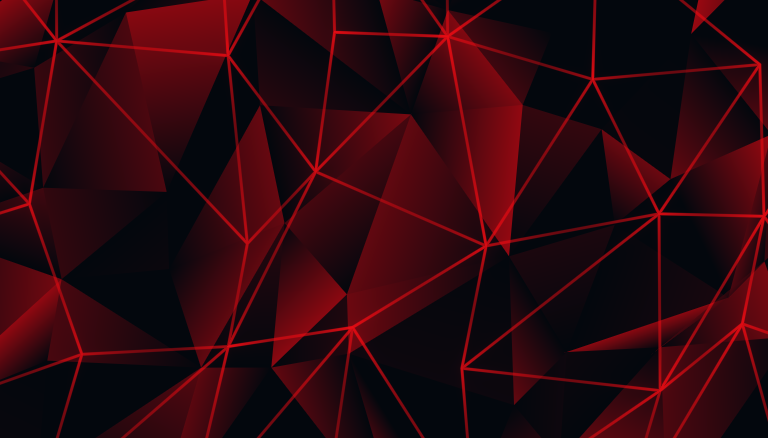
Give the GLSL for this background, as a Shadertoy shader.

```glsl
// Dark red shaded facets under an irregular mesh of glowing straight lines.
#define FACET_CELL vec2(0.245, 0.265)
#define MESH_CELL vec2(0.315, 0.345)
#define FACET_JITTER 0.76
#define MESH_JITTER 0.6
#define FACET_PEAK 0.60
#define DARK_SHARE 0.22
#define LINE_HALF_WIDTH 0.0033
#define GLOW_STRENGTH 0.07
#define BASE_COLOR vec3(0.010, 0.026, 0.052)
#define FACET_TINT vec3(1.0, 0.01, 0.025)
#define LINE_COLOR vec3(0.95, 0.045, 0.075)

float hash(vec2 p) {
    return fract(sin(dot(p, vec2(127.1, 311.7))) * 43758.5453);
}

float cross2(vec2 a, vec2 b) {
    return a.x * b.y - a.y * b.x;
}

// Jittered lattice point, in canvas heights
vec2 node(vec2 id, vec2 cell, float jitter, float seed) {
    vec2 r = vec2(hash(id + seed), hash(id + seed + 17.3));
    return (id + 0.5 + jitter * (r - 0.5)) * cell;
}

// Adds one triangle: x = weighted brightness, y = coverage
vec2 facet(vec2 p, vec2 a, vec2 b, vec2 c, vec2 key, float px) {
    float area = cross2(b - a, c - a);
    area = abs(area) < 1e-5 ? 1e-5 : area;
    vec3 bary = vec3(cross2(c - b, p - b), cross2(a - c, p - c), cross2(b - a, p - a)) / area;
    vec3 inside = bary * abs(area) / vec3(length(c - b), length(a - c), length(b - a));
    float cover = clamp(0.5 + min(inside.x, min(inside.y, inside.z)) / px, 0.0, 1.0);

    // Linear ramp between a random corner and the opposite side
    float pick = hash(key + 3.7);
    float ramp = pick < 0.33 ? bary.x : pick < 0.67 ? bary.y : bary.z;
    ramp = clamp(ramp, 0.0, 1.0);
    if (hash(key + 8.1) > 0.5) ramp = 1.0 - ramp;
    float peak = FACET_PEAK * max(0.0, hash(key + 5.9) - DARK_SHARE) / (1.0 - DARK_SHARE);
    return vec2(peak * ramp, 1.0) * cover;
}

float facets(vec2 p, float px) {
    vec2 home = floor(p / FACET_CELL);
    vec2 sum = vec2(0.0);
    for (int j = -1; j <= 0; j++)
    for (int i = -1; i <= 0; i++) {
        vec2 id = home + vec2(i, j);
        vec2 a = node(id, FACET_CELL, FACET_JITTER, 2.3);
        vec2 b = node(id + vec2(1, 0), FACET_CELL, FACET_JITTER, 2.3);
        vec2 c = node(id + vec2(1, 1), FACET_CELL, FACET_JITTER, 2.3);
        vec2 d = node(id + vec2(0, 1), FACET_CELL, FACET_JITTER, 2.3);
        bool rising = hash(id + 31.7) < 0.65;
        sum += rising ? facet(p, a, b, c, id + 0.31, px) : facet(p, a, b, d, id + 0.31, px);
        sum += rising ? facet(p, a, c, d, id + 50.77, px) : facet(p, b, c, d, id + 50.77, px);
    }
    return sum.x / max(sum.y, 0.001);
}

// One line: x = ink, y = glow; brighter towards both ends
vec2 strand(vec2 p, vec2 a, vec2 b, float key, float px) {
    vec2 ab = b - a;
    float t = clamp(dot(p - a, ab) / dot(ab, ab), 0.0, 1.0);
    float dist = length(p - a - ab * t);
    float ends = pow(abs(2.0 * t - 1.0), 1.6);
    float strength = mix(0.55, 0.95, key) * mix(0.62, 1.0, ends);
    float core = 1.0 - smoothstep(-0.75 * px, 0.75 * px, dist - LINE_HALF_WIDTH);
    return strength * vec2(core, ends * exp(-dist * 110.0));
}

vec2 mesh(vec2 p, float px) {
    vec2 home = floor(p / MESH_CELL);
    vec2 light = vec2(0.0);
    for (int j = -1; j <= 0; j++)
    for (int i = -1; i <= 0; i++) {
        vec2 id = home + vec2(i, j);
        vec2 a = node(id, MESH_CELL, MESH_JITTER, 6.1);
        vec2 b = node(id + vec2(1, 0), MESH_CELL, MESH_JITTER, 6.1);
        vec2 c = node(id + vec2(1, 1), MESH_CELL, MESH_JITTER, 6.1);
        vec2 d = node(id + vec2(0, 1), MESH_CELL, MESH_JITTER, 6.1);
        float across = hash(id + 11.3), up = hash(id + 23.9), slant = hash(id + 41.5);
        if (across > 0.15) light = max(light, strand(p, a, b, across, px));
        if (up > 0.08) light = max(light, strand(p, a, d, up, px));
        if (slant > 0.35) light = max(light, strand(p, a, c, slant, px));
        else if (slant > 0.12) light = max(light, strand(p, d, b, slant * 2.0, px));
    }
    return light;
}

void mainImage(out vec4 fragColor, in vec2 fragCoord) {
    float px = 1.0 / iResolution.y;
    vec2 p = fragCoord * px;

    vec3 color = BASE_COLOR + FACET_TINT * facets(p, px);

    vec2 light = mesh(p, px);
    color += FACET_TINT * GLOW_STRENGTH * light.y;
    color = mix(color, LINE_COLOR, light.x);

    fragColor = vec4(color, 1.0);
}
```
